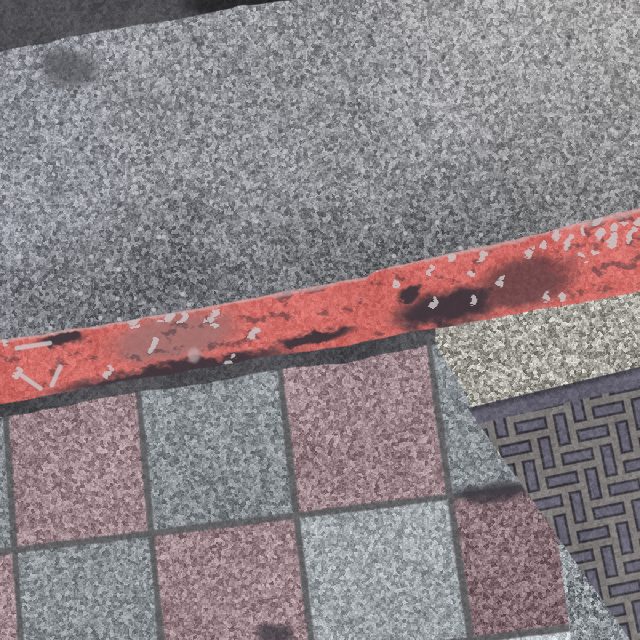
This texture is drawn by a WebGL 1 fragment shader. Its source:

```glsl
precision highp float;
// A street corner from above: speckled concrete, a worn red curb, checkered
// paving and a cast grate. Lines and curves cut the regions; cellular grain,
// layered sines and a herringbone lattice fill them.
uniform vec2 u_resolution;

const vec3 PAINT = vec3(.82, .43, .41);
const vec3 SCRAPE = vec3(.21, .2, .23);
const vec3 CHIP = vec3(.79, .77, .78);
const vec3 PINK = vec3(.61, .52, .54);
const vec3 GREY = vec3(.53, .55, .57);
const vec3 JOINT = vec3(.38, .38, .39);
const vec3 GRAVEL = vec3(.64, .63, .6);
const vec3 TAR = vec3(.3, .3, .32);
const vec3 IRON = vec3(.5, .48, .48);
const vec3 RECESS = vec3(.41, .4, .46);
const float GRAIN_SCALE = 175.;
const float ROW = .228;
const float LATTICE = .031;

float hash(vec2 c) {
  vec3 q = fract(c.xyx * .1031);
  q += dot(q, q.yzx + 33.33);
  return fract((q.x + q.y) * q.z);
}

// Cellular noise: distance to the nearest point, and its random value.
vec2 cells(vec2 p) {
  vec2 best = vec2(9, 0);
  for (int j = -1; j <= 1; j++)
    for (int i = -1; i <= 1; i++) {
      vec2 c = floor(p) + vec2(i, j);
      float d = distance(p, c + vec2(hash(c), hash(c + 57.)));
      if (d < best.x) best = vec2(d, hash(c + 113.));
    }
  return best;
}

// Layered, warped sines, about -1 to 1.
float mottle(vec2 p) {
  float sum = 0., amp = .5;
  for (int i = 0; i < 5; i++) {
    p = mat2(1.4, 1.1, -1.1, 1.4) * p + 1.7;
    sum += amp * sin(p.x + 1.3 * sin(p.y));
    amp *= .65;
  }
  return sum;
}

float inside(float d) { return 1. - smoothstep(-.0015, .0015, d); }
float blot(vec2 p, float x, float y, float w, float h) {
  return 1. - smoothstep(.45, 1., length((p - vec2(x, y)) / vec2(w, h)));
}
float stroke(vec2 p, vec2 a, vec2 b) {
  vec2 d = b - a;
  return inside(length(p - a - d * clamp(dot(p - a, d) / dot(d, d), 0., 1.)) - .0035);
}
float curbTop(float x) { return .469 + .143 * x + .055 * x * x + .007 * smoothstep(.57, .59, x); }
float curbBottom(float x) { return .371 + .165 * x + .008 * x * x; }

vec3 road(vec2 p, float grain, float rough) {
  float lit = mix(.45, .57, smoothstep(.02, .22, p.y - curbTop(p.x) + .03 * rough));
  lit += .05 * blot(p, .95, .88, .4, .4);
  lit += .04 * blot(p, 0., .52, .2, .08) + .025 * rough;
  vec3 col = lit * mix(vec3(.98, 1, 1.05), vec3(1.01, 1, 1), p.x * p.y) + grain * .42;
  vec2 fleck = cells(p * 48.);
  float spot = 1. - smoothstep(.1, .23, fleck.x);
  col = mix(col, CHIP, step(.88, fleck.y) * spot * .8);
  col = mix(col, TAR, step(fleck.y, .13) * spot * .7);
  col = mix(col, TAR, .65 * blot(p + .012 * rough, .11, .897, .06, .047));
  vec3 tar = TAR + .12 * grain + .03 * rough;
  tar *= 1. - .5 * blot(p, .37, .995, .11, .035);
  return mix(col, tar, inside(.919 + .18 * p.x + .004 * rough - p.y));
}

vec3 curb(vec2 p, float grain, float rough) {
  float lo = curbBottom(p.x), t = (p.y - lo) / (curbTop(p.x) - lo);
  float ragged = mottle(p * vec2(40, 65));
  vec2 q = vec2(p.x, t) + vec2(.008, .07) * ragged;
  vec3 col = PAINT + .16 * grain + .035 * rough;
  col = mix(col, vec3(.6, .45, .45), .75 * blot(q, .27, .58, .13, .5));
  // Dark scrapes.
  float dark = max(blot(q, .49, .19, .08, .13), blot(q, .7, .25, .11, .34));
  dark = max(dark, .65 * blot(q, .82, .38, .1, .45));
  dark = max(dark, max(blot(q, .095, .85, .05, .15), blot(q, .638, .53, .024, .15)));
  dark = max(dark, blot(q, .27, .02, .24, .2));
  dark = max(dark, .5 * smoothstep(.35, .9, ragged + .25 * rough));
  col = mix(col, SCRAPE, .9 * dark);
  // Pale chips, thickest along the top edge and at the right.
  vec2 flake = cells(p * vec2(52, 42) + .35 * ragged);
  float wear = .07 + .4 * smoothstep(.8, .9, p.x) * smoothstep(.4, .7, t) + .22 * smoothstep(.7, .9, t);
  float chip = step(1. - wear, flake.y) * (1. - smoothstep(.25, .38, flake.x));
  chip = max(chip, .6 * smoothstep(.93, .98, t + .03 * ragged));
  chip = max(chip, stroke(p, vec2(.026, .456), vec2(.078, .464)));
  chip = max(chip, stroke(p, vec2(.029, .417), vec2(.063, .393)));
  chip = max(chip, stroke(p, vec2(.081, .398), vec2(.094, .427)));
  chip = max(chip, .6 * blot(p, .303, .445, .013, .016));
  return mix(col, CHIP, .85 * chip);
}

vec3 paving(vec2 p, float grain, float rough) {
  // Columns widen rightward; rows follow the tilt of the curb.
  float x = p.x - (.065 + .11 * p.x) * (.19 - p.y);
  float column = (sqrt(max(.0428 + .03 * (x - .018), 0.)) - .207) / .015;
  vec2 g = vec2(column, min((p.y - .1375 - .123 * p.x) / ROW, .9)), id = floor(g);
  float pink = 1. - mod(id.x + id.y, 2.);
  vec3 col = mix(GREY - .04 * id.y * id.x, PINK - .08 * step(2.5, id.x), pink);
  col += .4 * grain + .025 * rough;
  vec2 d = abs(fract(g + .5) - .5) * ROW;
  float joint = 1. - smoothstep(.003, .0075, min(d.x, d.y) + .001 * rough);
  col = mix(col, JOINT + .12 * grain, joint);
  p += .008 * rough;
  return mix(col, SCRAPE, .7 * max(blot(p, .77, .234, .07, .022), blot(p, .43, .01, .04, .025)));
}

vec3 grate(vec2 p, float depth) {
  vec2 q = mat2(.98, -.2, .2, .98) * (p - vec2(.729, .362)) / LATTICE;
  vec2 f = fract(q), size = vec2(1, 2);
  // Pair cells into bricks, two across then two upright.
  float k = mod(floor(q.x) - floor(q.y), 4.);
  if (k < 1.5) { size = size.yx; f.x += step(.5, k); }
  else f.y += step(k, 2.5);
  vec2 e = min(f, size - f);
  float d = min(e.x, e.y);
  vec3 col = mix(IRON, RECESS, smoothstep(.17, .25, d));
  col *= 1. - .45 * smoothstep(.13, .21, d) * (1. - smoothstep(.24, .36, d));
  vec3 rim = RECESS * mix(.65, .95, smoothstep(.002, .013, depth));
  return mix(rim, col, smoothstep(.027, .031, depth));
}

void main() {
  vec2 p = gl_FragCoord.xy / u_resolution;
  float grain = .6 * cells(p * GRAIN_SCALE).y + .4 * hash(floor(p * 400.)) - .5;
  float rough = mottle(p * 9.);
  vec3 col = paving(p, grain, rough), speckle = vec3(.58 * grain);
  // Aggregate beds beside the paving.
  col = mix(col, GREY + speckle, inside(max(.892 - .13 * p.y - p.x, p.y - .22)));
  float bed = max(.955 - .6 * p.y + .004 * rough - p.x, .28 - p.y);
  col = mix(col, GRAVEL + speckle, inside(bed));
  float depth = .187 + .24 * p.x - p.y;
  vec3 iron = grate(p, depth) + .12 * grain + .025 * rough;
  col = mix(col, iron, inside(max(-depth, .9845 - .7 * p.y - p.x)));
  // Dirty gutter, then curb and road above it.
  float gutter = max(.35 + .16 * p.x + .004 * rough - p.y, p.x - .68);
  col = mix(col, TAR + .15 * grain + .04 * rough, inside(gutter));
  col = mix(col, curb(p, grain, rough), inside(curbBottom(p.x) + .003 * rough - p.y));
  col = mix(col, road(p, grain, rough), inside(curbTop(p.x) + .002 * rough - p.y));
  gl_FragColor = vec4(clamp(col, 0., 1.), 1);
}
```
